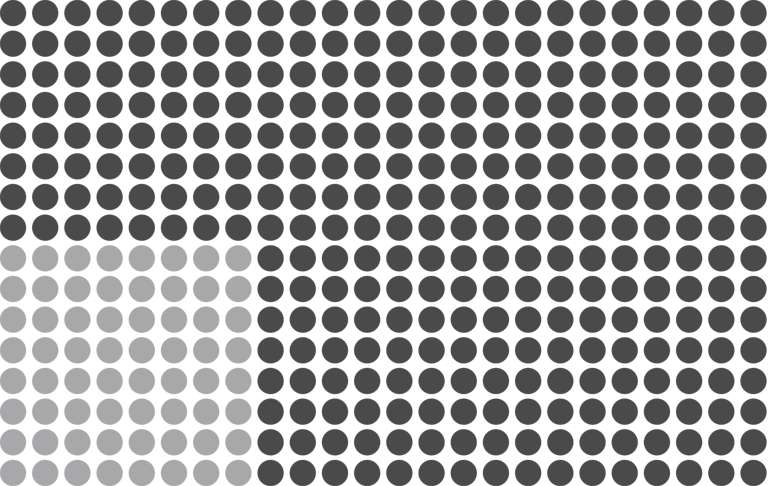
A Shadertoy shader for this pattern:

```glsl
// Grid of dark grey dots on white, with a lighter block of dots in the lower left corner.

const vec3 PAPER = vec3(1.0);
const vec3 DARK_DOT = vec3(0.29);
const vec3 LIGHT_DOT = vec3(0.66, 0.66, 0.67);

const vec2 GRID_COUNT = vec2(24.0, 16.0);
const vec2 LIGHT_COUNT = vec2(8.0);

// Lengths are fractions of the canvas height.
const float MARGIN = 0.0268;
const float DOT_RADIUS = 0.0270;
const float EDGE_BLUR = 0.0016;

// Index of the nearest dot, counted from the lower left.
vec2 nearestCell(vec2 p, vec2 first, vec2 pitch, vec2 count) {
    return clamp(floor((p - first) / pitch + 0.5), vec2(0.0), count - 1.0);
}

float circleDistance(vec2 p, vec2 center, float radius) {
    return length(p - center) - radius;
}

// Coverage of a shape from its signed distance.
float softFill(float dist, float blur) {
    return 1.0 - smoothstep(-blur, blur, dist);
}

// Cells inside the corner block are light, all others dark.
vec3 dotColor(vec2 cell, vec2 blockCount) {
    bool inBlock = all(lessThan(cell, blockCount - 0.5));
    return inBlock ? LIGHT_DOT : DARK_DOT;
}

void mainImage(out vec4 fragColor, in vec2 fragCoord) {
    vec2 p = fragCoord / iResolution.y;
    vec2 canvas = vec2(iResolution.x / iResolution.y, 1.0);

    // Spread the dots evenly between the outer margins.
    vec2 first = vec2(MARGIN);
    vec2 last = canvas - vec2(0.0298, MARGIN);
    vec2 pitch = (last - first) / (GRID_COUNT - 1.0);

    vec2 cell = nearestCell(p, first, pitch, GRID_COUNT);
    float dist = circleDistance(p, first + cell * pitch, DOT_RADIUS);
    float blur = max(EDGE_BLUR, 0.75 / iResolution.y);

    vec3 color = mix(PAPER, dotColor(cell, LIGHT_COUNT), softFill(dist, blur));
    fragColor = vec4(color, 1.0);
}
```
